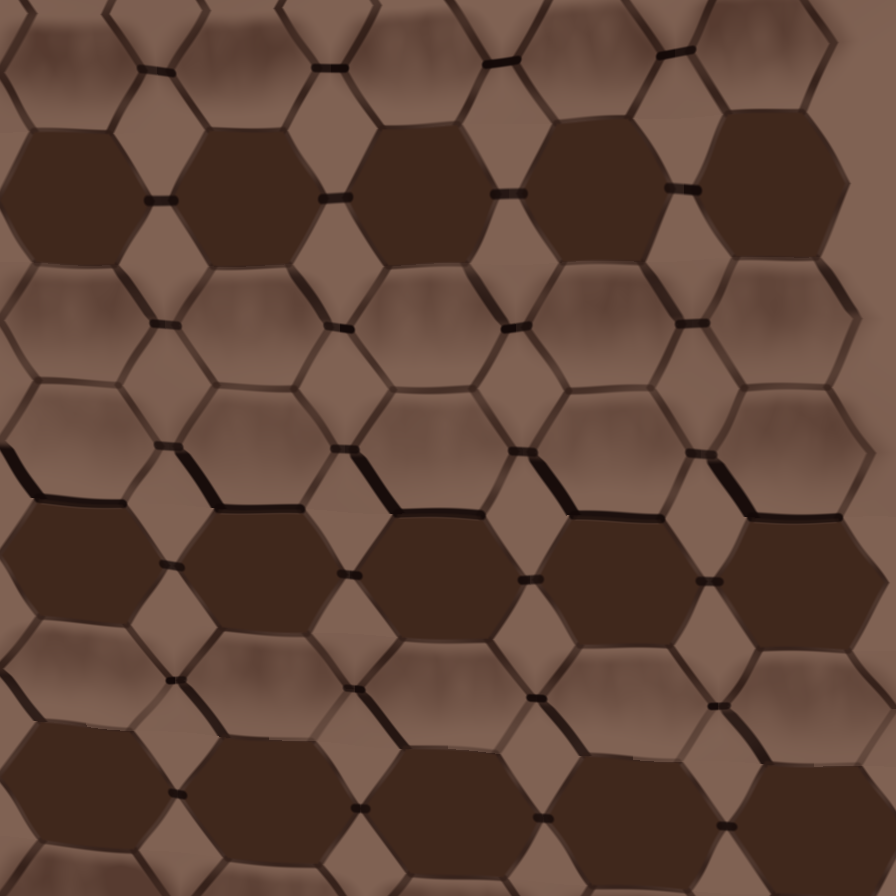
Give the GLSL for this pattern, as a WebGL 1 fragment shader.

```glsl
precision highp float;
// Hand-inked honeycomb: five columns of stacked hexagons joined by short bars.
// A gently warped grid gives each cell its hexagon; three rows are filled flat,
// the others carry a cellular wash, and the ink varies from stroke to stroke.
uniform vec2 u_resolution;

float hash(vec2 p) {
  return fract(sin(dot(p, vec2(127.1, 311.7))) * 4375.85);
}

// Distance to the nearest scattered point
float cellular(vec2 p) {
  vec2 base = floor(p);
  float nearest = 2.0;
  for (int j = -1; j <= 1; j++) {
    for (int i = -1; i <= 1; i++) {
      vec2 cell = base + vec2(float(i), float(j));
      vec2 point = cell + vec2(hash(cell), hash(cell + 19.3));
      nearest = min(nearest, distance(p, point));
    }
  }
  return nearest;
}

float stroke(float d, float halfWidth) {
  return 1.0 - smoothstep(halfWidth - 0.0018, halfWidth + 0.0018, d);
}

float isRow(float row, float n) {
  return 1.0 - step(0.5, abs(row - n));
}

void main() {
  vec2 uv = gl_FragCoord.xy / u_resolution;
  uv.y = 1.0 - uv.y;

  // Unsteady hand
  vec2 p = uv + 0.0016 * vec2(sin(uv.y * 47.0 + 3.0 * sin(uv.x * 19.0)),
                              sin(uv.x * 39.0 + 2.0 * sin(uv.y * 23.0)));

  // Grid widens downwards, and its rows grow taller to the right
  float pitch = 0.192 + 0.0125 * p.y;
  float firstCentre = 0.077 + 0.024 * p.y;
  float column = clamp(floor((p.x - firstCentre) / pitch + 0.5), 0.0, 4.0);
  float q = p.x - firstCentre - column * pitch;
  float rowHeight = 0.131 + 0.0168 * p.x;
  float r = (p.y - 0.148 + 0.03 * p.x * p.x) / rowHeight + 1.0;
  r -= 0.11 * smoothstep(1.0, 2.0, r) * (1.0 - smoothstep(5.1, 6.0, r));
  float row = floor(r);
  float t = r - row;
  float edgeIndex = floor(r + 0.5);
  float seed = hash(vec2(column, row));

  // Hexagon sides, flat edges and joining bars
  float flatHalf = 0.040 + 0.012 * p.y;
  float wideHalf = 0.080 + 0.021 * p.y + 0.003 * (seed - 0.5);
  float side = (abs(q) - mix(wideHalf, flatHalf, abs(2.0 * t - 1.0))) * 0.83;
  float edgeGap = min(t, 1.0 - t) * rowHeight;
  float edge = length(vec2(max(abs(q) - flatHalf, 0.0), edgeGap));
  float barTilt = (hash(vec2(floor((p.x - firstCentre) / pitch), row)) - 0.5) * 0.2;
  float barY = (t - 0.5) * rowHeight + barTilt * (abs(q) - pitch * 0.5) * sign(q);
  float bar = length(vec2(max(wideHalf - 0.003 - abs(q), 0.0), barY));
  float between = step(0.0, p.x - firstCentre) * step(p.x - firstCentre, 4.0 * pitch);

  float filled = isRow(row, 1.0) + isRow(row, 4.0) + isRow(row, 6.0);
  float lower = step(0.5, t);
  float left = step(q, 0.0);

  // Smoky wash over the upper part of unfilled hexagons
  float cloud = cellular(vec2(uv.x * 15.0, uv.y * 10.0))
              + 0.5 * cellular(uv * vec2(31.0, 17.0) + 7.0);
  float wash = smoothstep(0.0, 0.18, t) * (1.0 - smoothstep(0.3, 0.95, t));
  wash *= 1.0 - smoothstep(-0.012, 0.03, side);
  wash *= (1.0 - filled) * (0.45 + 0.55 * cloud);
  wash *= 0.62 + 0.2 * (isRow(row, 0.0) + isRow(row, 7.0))
        - 0.25 * isRow(row, 3.0) * (1.0 - uv.x);
  wash += 0.05 * sin(uv.x * 9.0 + 2.0 * sin(uv.y * 7.0)) * (1.0 - filled);
  vec3 colour = mix(vec3(0.50, 0.383, 0.325), vec3(0.30, 0.195, 0.155),
                    clamp(wash, 0.0, 0.8));

  // Ink with uneven pressure
  float pressure = 0.78 + 0.14 * sin(uv.x * 41.0 + 4.0 * sin(uv.y * 29.0));
  pressure *= 1.0 - 0.2 * (isRow(row, 2.0) + isRow(row, 3.0));
  pressure *= 1.0 - 0.5 * isRow(row, 5.0) * lower * (1.0 - left);
  float heavySide = lower * left * (isRow(row, 3.0) + 0.6 * isRow(row, 5.0));
  heavySide += 0.5 * isRow(row, 2.0) * (1.0 - lower) * (1.0 - left);
  heavySide *= smoothstep(0.0, 0.12, t) * smoothstep(0.0, 0.08, abs(t - 0.5));
  float heavyEdge = isRow(edgeIndex, 4.0);
  float sideInk = stroke(abs(side), 0.0042 + 0.003 * heavySide);
  float edgeInk = stroke(edge, 0.0038 + 0.0016 * heavyEdge) * step(0.5, edgeIndex);
  float barInk = stroke(bar, 0.0048) * between;

  vec3 brownInk = vec3(0.19, 0.115, 0.09);
  vec3 blackInk = vec3(0.075, 0.035, 0.03);
  colour = mix(colour, mix(brownInk, blackInk, heavySide),
               sideInk * mix(pressure, 0.95, heavySide));
  colour = mix(colour, mix(brownInk, blackInk, heavyEdge),
               edgeInk * mix(pressure, 0.92, heavyEdge));

  // Flat fill laid over the inner half of the outline
  float inside = max(side, -edgeGap) + 0.0008;
  float fill = filled * stroke(inside, 0.0);
  fill *= 1.0 - 0.75 * heavyEdge * edgeInk;
  colour = mix(colour, vec3(0.25, 0.155, 0.11), fill);
  colour = mix(colour, blackInk, barInk * (0.7 + 0.3 * seed));

  gl_FragColor = vec4(colour, 1.0);
}
```
